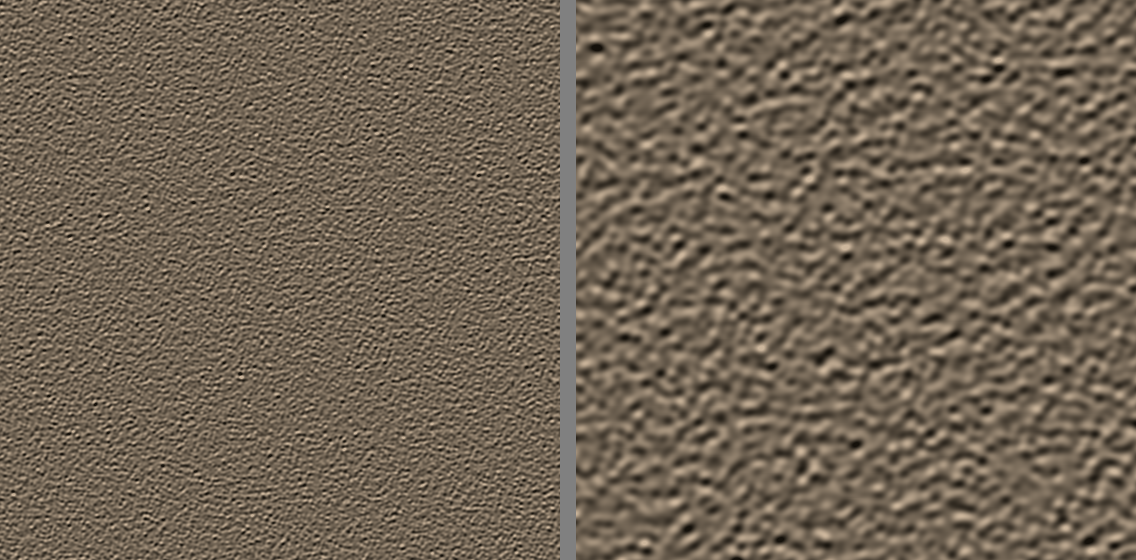
Left: the whole. Right: its middle third, enlarged.
Reproduce this texture procedurally as a WebGL 2 fragment shader.

```glsl
#version 300 es
precision highp float;

uniform vec2 u_resolution;
out vec4 fragColor;

// Values to tune
const float CELLS = 200.0;                       // bump cells across the canvas
const float BUMP_RADIUS = 0.65;                  // bump falloff, in cells
const float BUMP_RIM = 0.8;                      // depth of the moat around each bump
const int REACH = 2;                             // neighbouring cells searched
const vec2 LIGHT_DIR = vec2(-0.26, 0.966);       // light from above, slightly left
const float RELIEF = 2.1;                        // strength of the slope shading
const vec3 BASE_COLOR = vec3(0.442, 0.391, 0.328);
const vec3 SHADE_STEP = vec3(0.101, 0.091, 0.080); // colour change per unit of slope
const float SHADE_LIMIT = 3.6;

// Integer hash giving three values in 0..1 for each cell
vec3 hash3(ivec2 cell) {
    uvec3 h = uvec3(uint(cell.x + 4096), uint(cell.y + 4096), 977u);
    h = h * 1664525u + 1013904223u;
    h.x += h.y * h.z; h.y += h.z * h.x; h.z += h.x * h.y;
    h ^= h >> 16u;
    h.x += h.y * h.z; h.y += h.z * h.x; h.z += h.x * h.y;
    return vec3(h >> 8u) / 16777216.0;
}

// Slope towards the light of one rimmed bump, offset in bump radii
float bumpSlope(vec2 offset) {
    float r2 = dot(offset, offset);
    float profile = (1.0 + BUMP_RIM - 0.5 * BUMP_RIM * r2) * exp(-0.5 * r2);
    return dot(offset, LIGHT_DIR) * profile;
}

// Summed slope of a surface of scattered bumps and dents
float surfaceSlope(vec2 p) {
    ivec2 home = ivec2(floor(p));
    float slope = 0.0;
    for (int y = -REACH; y <= REACH; y++) {
        for (int x = -REACH; x <= REACH; x++) {
            ivec2 cell = home + ivec2(x, y);
            vec3 rnd = hash3(cell);
            float height = 2.0 * rnd.z - 1.0;
            slope += height * bumpSlope((p - vec2(cell) - rnd.xy) / BUMP_RADIUS);
        }
    }
    return slope;
}

void main() {
    vec2 uv = gl_FragCoord.xy / u_resolution.y;

    // Shade the relief from its slope
    float shade = RELIEF * surfaceSlope(uv * CELLS);
    shade = clamp(shade, -SHADE_LIMIT, SHADE_LIMIT);

    fragColor = vec4(BASE_COLOR + SHADE_STEP * shade, 1.0);
}
```
